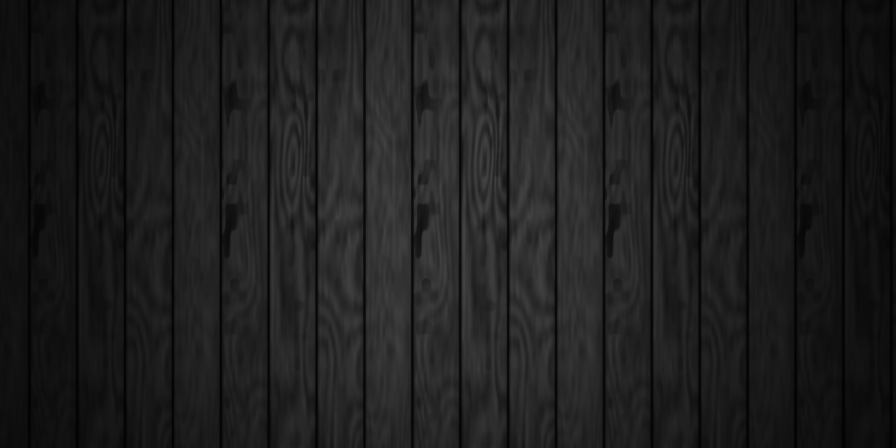
This texture is drawn by a WebGL 2 fragment shader. Its source:

```glsl
#version 300 es
precision highp float;

uniform vec2 u_resolution;
out vec4 outColor;

// Layout, in canvas widths
const float PLANK_WIDTH = 0.05345;
const float SEAM_ORIGIN = 0.4602;
const float SEAM_HALF = 0.0011;
const float SEAM_SHADOW = 0.0042;

// Light, in canvas heights
const vec2 LIGHT_CENTER = vec2(1.0, 0.51);
const float LIGHT_FALLOFF = 1.75;
const float AMBIENT = 0.031;
const float LIGHT_GAIN = 0.188;
const vec3 WOOD_TINT = vec3(1.0);

// One component for each of the four repeating planks
const vec4 PLANK_TONE = vec4(0.98, 0.93, 1.0, 1.06);
const vec4 RING_STRENGTH = vec4(0.09, 0.21, 0.14, 0.06);
const vec4 FLECK_STRENGTH = vec4(0.60, 0.50, 0.24, 0.10);
const vec4 FLECK_COLUMN = vec4(0.20, 0.72, 0.28, 0.50);

const float STREAK_STRENGTH = 0.34;
const float FIBRE_STRENGTH = 0.26;
const float KNOT_HEIGHTS[2] = float[2](0.82, 0.48);

float hash(vec2 p) {
    return fract(sin(dot(p, vec2(127.1, 311.7))) * 43758.545);
}

float noise(vec2 p) {
    vec2 cell = floor(p);
    vec2 f = fract(p);
    f = f * f * (3.0 - 2.0 * f);
    float low = mix(hash(cell), hash(cell + vec2(1.0, 0.0)), f.x);
    float high = mix(hash(cell + vec2(0.0, 1.0)), hash(cell + 1.0), f.x);
    return mix(low, high, f.y);
}

float fbm(vec2 p) {
    float sum = 0.0;
    float amplitude = 0.5;
    for (int i = 0; i < 4; i++) {
        sum += amplitude * noise(p);
        p = p * 2.03 + 11.7;
        amplitude *= 0.5;
    }
    return sum;
}

// Brightness of the wood; p.x runs 0..1 over the plank, p.y over the canvas
float woodGrain(vec2 p, int kind) {
    vec2 seed = vec2(float(kind) * 19.3, float(kind) * 7.7 + 3.0);

    // Long streaks and short fibres
    float bend = 0.12 * (noise(vec2(p.x * 2.0, p.y * 6.0) + seed) - 0.5);
    float x = p.x + bend;
    float streak = fbm(vec2(x * 8.0, p.y * 4.0) + seed) - 0.47;
    float fibre = noise(vec2(x * 15.0, p.y * 26.0) + seed * 2.0) - 0.5;

    // Nested growth rings drawn out along the plank
    float field = noise(vec2(x * 2.2, p.y * 4.5) + seed * 3.0);
    float rings = sin(field * 32.0 + x * 5.0 + streak * 3.0);

    // Dark flecks gathered around the knots
    float nearKnot = 0.35;
    for (int i = 0; i < 2; i++) {
        float dy = (p.y - KNOT_HEIGHTS[i]) / 0.11;
        nearKnot += 0.65 * exp(-dy * dy);
    }
    float dx = (p.x - FLECK_COLUMN[kind]) / 0.30;
    float spots = noise(vec2(x * 7.0, p.y * 30.0) + seed * 5.0);
    float flecks = smoothstep(0.58, 0.82, spots) * nearKnot * exp(-dx * dx);

    float tone = 1.0 + STREAK_STRENGTH * streak + FIBRE_STRENGTH * fibre;
    tone += RING_STRENGTH[kind] * rings;
    return tone * PLANK_TONE[kind] * (1.0 - FLECK_STRENGTH[kind] * flecks);
}

void main() {
    vec2 uv = gl_FragCoord.xy / u_resolution;
    float pixel = 1.0 / u_resolution.x;

    // Planks
    float across = (uv.x - SEAM_ORIGIN) / PLANK_WIDTH;
    float index = floor(across);
    float localX = across - index;
    int kind = int(mod(index, 4.0));
    float wood = woodGrain(vec2(localX, uv.y), kind);

    // Seams with soft shadows and a faint lit edge
    float toSeam = min(localX, 1.0 - localX) * PLANK_WIDTH;
    float gap = 1.0 - smoothstep(SEAM_HALF - 0.5 * pixel, SEAM_HALF + pixel, toSeam);
    float shadow = exp(-toSeam / SEAM_SHADOW);
    float rim = (localX * PLANK_WIDTH - 0.0042) / 0.0014;
    wood *= 1.0 - 0.38 * shadow;
    wood *= 1.0 + 0.14 * exp(-rim * rim);
    wood *= 1.0 - 0.72 * gap;

    // Pool of light
    vec2 fromLight = uv * vec2(2.0, 1.0) - LIGHT_CENTER;
    float glow = exp(-LIGHT_FALLOFF * dot(fromLight, fromLight));
    float light = AMBIENT + LIGHT_GAIN * glow;

    outColor = vec4(WOOD_TINT * wood * light, 1.0);
}
```
